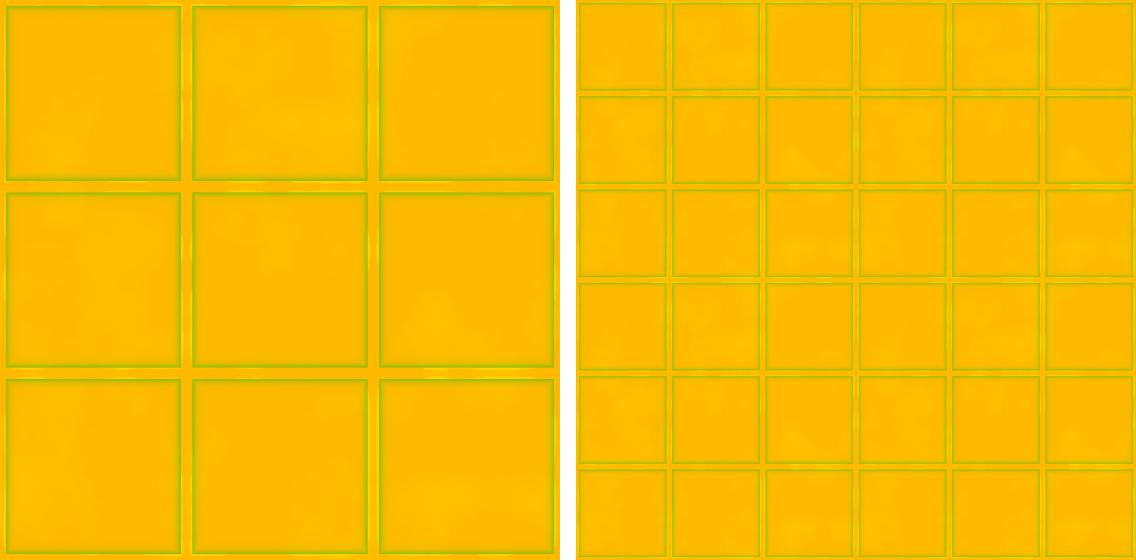
Left, the tile; right, the same tile 2 across and 2 down.
This pattern is drawn by a Shadertoy shader. Its source:

```glsl
const float REPEATS = 3.0;          // panels across and down
const float PANEL_HALF = 0.46875;   // half panel side, in cells
const float SHADE_REACH = 0.0176;   // falloff of the inner edge shade
const float SHADE_AMOUNT = 0.76;
const float LINE_REACH = 0.004;     // falloff of the dark edge line
const float LINE_AMOUNT = 0.22;
const float RIM_WIDTH = 0.015;      // widest worn rim around a panel
const float RIM_STRENGTH = 0.85;
const float RIM_FREQUENCY = 18.0;   // whole numbers keep the noise periodic
const float MOTTLE_FREQUENCY = 9.0;
const float MOTTLE_AMOUNT = 0.22;

const vec3 BASE = vec3(1.0, 0.727, 0.0);
const vec3 RIM = vec3(1.0, 0.84, 0.0);
const vec3 EDGE_GREEN = vec3(0.45, 0.735, 0.0);

float hash(vec2 p) {
    vec3 q = fract(p.xyx * vec3(0.1031, 0.1030, 0.0973));
    q += dot(q, q.yzx + 33.33);
    return fract((q.x + q.y) * q.z);
}

// Value noise that wraps after a whole number of lattice cells
float tileNoise(vec2 uv, float period) {
    vec2 p = uv * period;
    vec2 i = floor(p);
    vec2 f = p - i;
    f = f * f * (3.0 - 2.0 * f);
    vec2 a = mod(i, period);
    vec2 b = mod(i + 1.0, period);
    return mix(mix(hash(a), hash(vec2(b.x, a.y)), f.x),
               mix(hash(vec2(a.x, b.y)), hash(b), f.x), f.y);
}

float tileFbm(vec2 uv, float period) {
    float sum = 0.0;
    float weight = 0.5;
    for (int octave = 0; octave < 4; octave++) {
        sum += weight * tileNoise(uv, period);
        period *= 2.0;
        weight *= 0.5;
    }
    return sum / 0.9375;
}

void mainImage(out vec4 fragColor, in vec2 fragCoord) {
    vec2 uv = fragCoord / iResolution.xy;
    vec2 cell = abs(fract(uv * REPEATS) - 0.5);
    float pixel = REPEATS / min(iResolution.x, iResolution.y);

    // Signed distance to the panel edge, negative inside
    float edge = max(cell.x, cell.y) - PANEL_HALF;
    float inside = smoothstep(0.5 * pixel, -0.5 * pixel, edge);

    // Faint warm mottling over the whole surface
    float mottle = smoothstep(0.4, 0.8, tileFbm(uv, MOTTLE_FREQUENCY));
    vec3 color = mix(BASE, RIM, MOTTLE_AMOUNT * mottle);

    // Uneven bright rim worn into the outer edge
    float wear = smoothstep(0.3, 0.8, tileFbm(uv, RIM_FREQUENCY));
    float rimWidth = RIM_WIDTH * wear;
    float rim = smoothstep(rimWidth + pixel, rimWidth - pixel, edge);
    rim *= RIM_STRENGTH * smoothstep(0.0, 0.35, wear);
    vec3 outer = mix(color, RIM, rim);

    // Green shade that fades toward the panel center
    float depth = max(-edge, 0.0);
    float shade = SHADE_AMOUNT * exp(-depth / SHADE_REACH)
                + LINE_AMOUNT * exp(-depth / LINE_REACH);
    vec3 inner = mix(color, EDGE_GREEN, shade);

    fragColor = vec4(mix(outer, inner, inside), 1.0);
}
```
